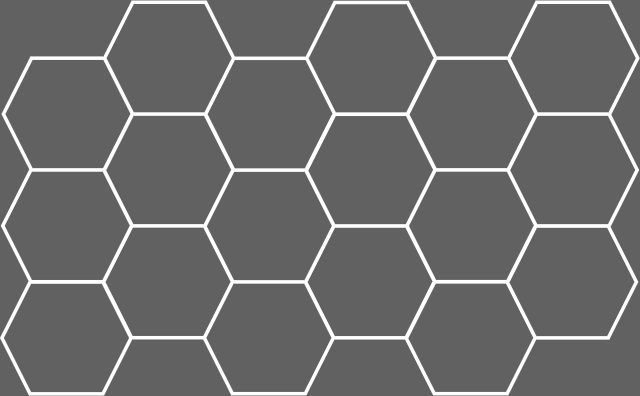
Reproduce this pattern procedurally as a Shadertoy shader.

```glsl
// Draws a staggered honeycomb of white hexagon outlines on plain grey.
// Each cell is a mitred polygon distance outline, placed by a column and row
// loop; a faint lean and per-cell drift make shared edges vary in weight.

#define COLUMNS 6
#define ROWS 3
#define FLAT_HALF 0.0569     // half of the flat top edge, canvas width = 1
#define TIP_HALF 0.1009      // centre to side tip
#define CELL_HEIGHT 0.1747
#define STROKE 0.0055
#define LEAN 0.006           // sideways shift per unit of height
#define DRIFT 0.0006         // largest offset of a cell
#define GROUND vec3(0.38)
#define LINE vec3(1.0)

vec2 hash2(vec2 cell) {
    vec2 q = vec2(dot(cell, vec2(127.1, 311.7)), dot(cell, vec2(269.5, 183.3)));
    return fract(sin(q) * 4375.85) - 0.5;
}

// Signed distance to the edge lines of a flat-topped hexagon
float hexagon(vec2 p) {
    p = abs(p);
    vec2 slantNormal = normalize(vec2(0.5 * CELL_HEIGHT, TIP_HALF - FLAT_HALF));
    float slant = dot(p - vec2(TIP_HALF, 0.0), slantNormal);
    return max(p.y - 0.5 * CELL_HEIGHT, slant);
}

// Centre of a cell; odd columns sit half a cell higher
vec2 cellCentre(int column, int row) {
    vec2 cell = vec2(column, row);
    vec2 middle = 0.5 * vec2(COLUMNS - 1, ROWS - 1);
    vec2 centre = (cell - middle) * vec2(FLAT_HALF + TIP_HALF, CELL_HEIGHT);
    centre.y += (mod(cell.x, 2.0) - 0.5) * 0.5 * CELL_HEIGHT;
    centre.x += LEAN * centre.y;
    return centre + DRIFT * hash2(cell);
}

void mainImage(out vec4 fragColor, in vec2 fragCoord) {
    vec2 p = (fragCoord - 0.5 * iResolution.xy) / iResolution.x;
    float pixel = 1.0 / iResolution.x;

    // Nearest outline over the whole group
    float edge = 1.0;
    for (int column = 0; column < COLUMNS; column++) {
        for (int row = 0; row < ROWS; row++) {
            edge = min(edge, abs(hexagon(p - cellCentre(column, row))));
        }
    }

    // Antialiased stroke
    float ink = clamp((0.5 * STROKE - edge) / pixel + 0.5, 0.0, 1.0);
    fragColor = vec4(mix(GROUND, LINE, ink), 1.0);
}
```
